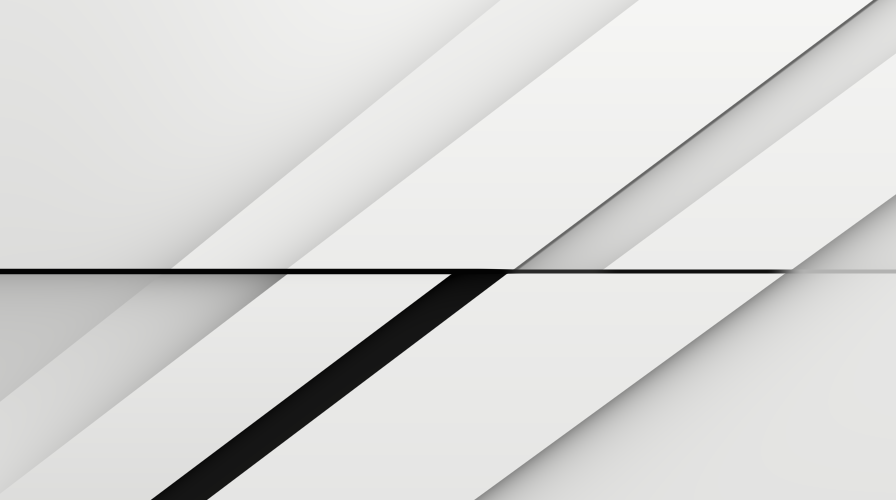
Write a WebGL 2 fragment shader that draws this background.

```glsl
#version 300 es
precision highp float;

#define ASPECT 1.7902
#define SEAM_Y 0.457
#define SEAM_HALF 0.0055
#define SOFT_SHADOW 0.055
#define TIGHT_SHADOW 0.022
#define INK 0.085
#define PAPER_TINT vec3(1.0, 1.0, 0.994)

uniform vec2 u_resolution;
out vec4 outColor;

// Signed distance to a slanted edge crossing the seam at x; positive on its right.
float edge(vec2 p, float x, float run) {
    return (p.x - x - run * (p.y - SEAM_Y)) / sqrt(1.0 + run * run);
}

// Antialiased coverage of the positive side.
float cover(float d) {
    float aa = 0.7 / u_resolution.y;
    return smoothstep(-aa, aa, d);
}

// Shadow falling off with distance from an edge.
float shadow(float d, float width) {
    return exp(-max(d, 0.0) / width);
}

float upperPanels(vec2 p) {
    float e1 = edge(p, 0.335, 1.225);
    float e2 = edge(p, 0.567, 1.307);
    float e3 = edge(p, 1.021, 1.333);
    float e4 = edge(p, 1.200, 1.353);
    float e5 = edge(p, 1.577, 1.380);
    float lift = p.y - SEAM_Y;

    // Three stacked sheets, each shading the one on its left
    float tone = 0.865 + 0.06 * smoothstep(0.0, 0.9, p.x) + 0.05 * lift;
    tone -= (0.125 - 0.08 * lift) * shadow(-e1, SOFT_SHADOW);
    float sheet = 0.922 + 0.025 * lift - (0.12 - 0.06 * lift) * shadow(-e2, 0.045);
    tone = mix(tone, sheet, cover(e1));
    tone = mix(tone, 0.922 + 0.075 * lift, cover(e2));

    // Recessed channel with a dark cut edge
    float channel = 0.865 + 0.08 * lift - 0.22 * shadow(e3, 0.03);
    channel -= 0.05 * shadow(-e4, 0.02) + 0.06 * shadow(lift, 0.06);
    channel = mix(0.40, channel, smoothstep(0.003, 0.008, e3));
    tone = mix(tone, channel, cover(e3));

    // Right sheet and the floor beneath it
    tone = mix(tone, 0.925 + 0.06 * lift, cover(e4));
    float floorTone = 0.885 - 0.28 * shadow(e5, 0.035) - 0.04 * shadow(lift, 0.05);
    return mix(tone, floorTone, cover(e5));
}

float lowerPanels(vec2 p) {
    float e1 = edge(p, 0.330, 1.266);
    float e2 = edge(p, 0.581, 1.307);
    float e3 = edge(p, 0.909, 1.330);
    float e4 = edge(p, 1.019, 1.325);
    float e5 = edge(p, 1.574, 1.371);
    float drop = SEAM_Y - p.y;

    // Sunken sheets under the seam
    float seamCast = shadow(drop, 0.032);
    float tone = 0.765 + 0.12 * drop - 0.13 * seamCast - 0.025 * shadow(-e1, 0.03);
    float sheet = 0.815 + 0.15 * drop - 0.24 * seamCast;
    sheet -= (0.16 - 0.24 * drop) * shadow(-e2, 0.04);
    tone = mix(tone, sheet, cover(e1));

    // Raised sheet, dark slot, raised sheet
    float raised = 0.925 - 0.13 * drop - 0.05 * shadow(drop, 0.012);
    tone = mix(tone, raised, cover(e2));
    float slot = INK - 0.05 * shadow(e3, 0.012) - 0.06 * shadow(drop, 0.035);
    tone = mix(tone, max(slot, 0.01), cover(e3));
    tone = mix(tone, 0.926 - 0.06 * drop, cover(e4));

    // Floor at the lower right
    float floorTone = 0.91 - 0.04 * drop - 0.22 * shadow(e5, TIGHT_SHADOW);
    floorTone -= 0.14 * shadow(e5, 0.07);
    return mix(tone, floorTone, cover(e5));
}

void main() {
    vec2 p = gl_FragCoord.xy / u_resolution * vec2(ASPECT, 1.0);

    float tone = mix(lowerPanels(p), upperPanels(p), cover(p.y - SEAM_Y));

    // Seam: black on the left, grey by the channel, fading out on the right
    float seamTone = 0.01 + 0.15 * smoothstep(1.00, 1.04, p.x);
    seamTone -= 0.10 * smoothstep(1.18, 1.24, p.x);
    seamTone = mix(seamTone, 0.70, smoothstep(1.53, 1.61, p.x));
    float halfWidth = SEAM_HALF - 0.0015 * smoothstep(0.95, 1.05, p.x);
    tone = mix(tone, seamTone, cover(halfWidth - abs(p.y - SEAM_Y)));

    outColor = vec4(clamp(tone * PAPER_TINT, 0.0, 1.0), 1.0);
}
```
